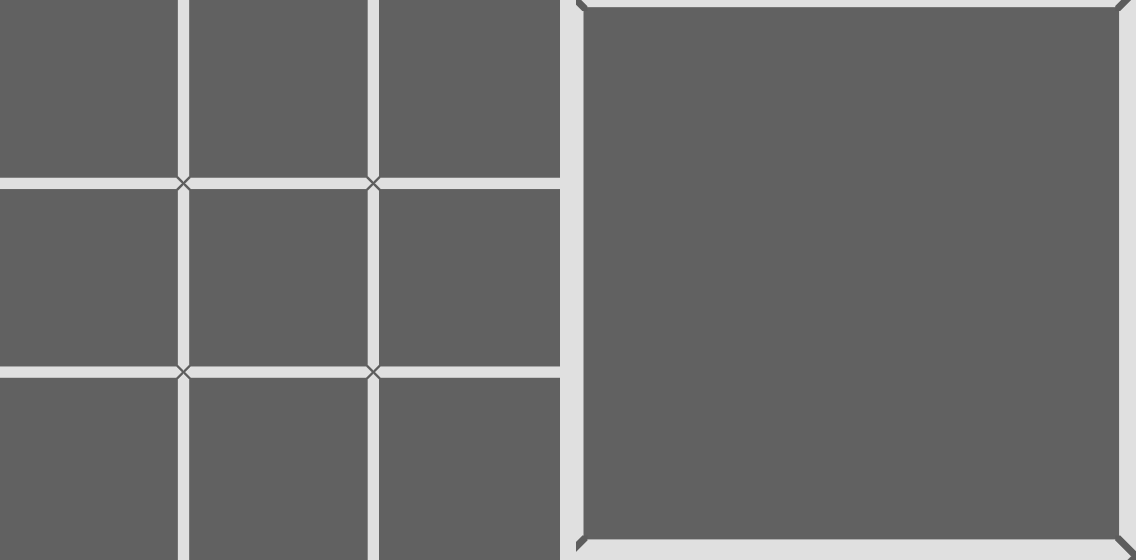
Left: the whole. Right: its middle third, enlarged.
Give the GLSL for this pattern, as a Shadertoy shader.

```glsl
// Three by three dark square tiles divided by pale straight joints.
// Each joint is a distance band around the nearest of two grid lines per axis;
// thin dark diagonals mitre the joints where they cross.

// Antialiased coverage of a shape from its signed distance
float coverage(float dist, float pixel) {
    return clamp(0.5 - dist / pixel, 0.0, 1.0);
}

void mainImage(out vec4 fragColor, in vec2 fragCoord) {
    vec2 uv = fragCoord / iResolution.xy;
    float pixel = 1.0 / min(iResolution.x, iResolution.y);

    // Offset from the nearest joint; only two joints exist on each axis
    vec2 firstJoint = vec2(0.3277, 0.3355);
    vec2 pitch = vec2(0.339, 0.337);
    vec2 index = clamp(floor((uv - firstJoint) / pitch + 0.5), 0.0, 1.0);
    vec2 offset = abs(uv - firstJoint - index * pitch);

    // Pale joints over the tiles
    float joint = coverage(min(offset.x, offset.y) - 0.0101, pixel);
    vec3 color = mix(vec3(0.38), vec3(0.88), joint);

    // Diagonal cross at each joint crossing
    float diagonal = abs(offset.x - offset.y) * 0.7071 - 0.0021;
    float reach = max(offset.x, offset.y) - 0.0124;
    color = mix(color, vec3(0.365), coverage(max(diagonal, reach), pixel));

    fragColor = vec4(color, 1.0);
}
```
